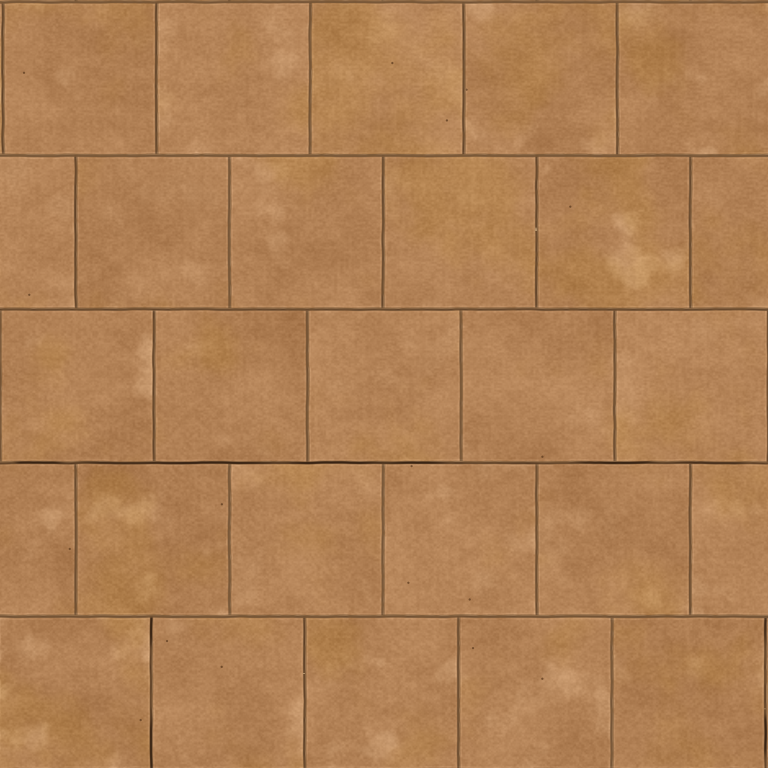
Give the GLSL for this texture, as a WebGL 2 fragment shader.

```glsl
#version 300 es
precision highp float;
// Square terracotta tiles in a half-offset running bond with thin, worn joints.
uniform vec2 u_resolution;
out vec4 fragColor;

float hash(vec2 p) {
  return fract(sin(dot(p, vec2(127.1, 311.7))) * 43758.5453);
}

float noise(vec2 p) {
  vec2 i = floor(p), f = fract(p);
  f = f * f * (3.0 - 2.0 * f);
  return mix(mix(hash(i), hash(i + vec2(1, 0)), f.x),
             mix(hash(i + vec2(0, 1)), hash(i + vec2(1, 1)), f.x), f.y);
}

float fbm(vec2 p) {
  float sum = 0.0, amp = 0.5;
  for (int i = 0; i < 5; i++) {
    sum += amp * noise(p);
    p = mat2(1.6, 1.2, -1.2, 1.6) * p + 7.3;
    amp *= 0.5;
  }
  return sum;
}

// Soft-edged band of the given half width around zero distance
float band(float d, float halfWidth, float aa) {
  return 1.0 - smoothstep(halfWidth - aa, halfWidth + aa, abs(d));
}

// Fired clay: cloudy mottling, pale scuffs, fine grain and rare pits
vec3 clay(vec2 uv, vec2 tile, float aa) {
  vec2 q = uv + 3.7 * vec2(hash(tile + 4.0), hash(tile + 9.0));
  float cloud = fbm(q * 13.0) - 0.48;
  float streak = fbm(q * vec2(35.0, 60.0)) - 0.48;
  float grain = 0.6 * noise(uv * vec2(270.0, 310.0)) + 0.4 * noise(uv * 470.0) - 0.5;
  float tone = 0.022 * (hash(tile) - 0.5) + 0.10 * cloud + 0.06 * streak + 0.085 * grain;
  vec3 col = vec3(0.698, 0.507, 0.337) + tone * vec3(1.0, 1.0, 0.95);

  float scuff = smoothstep(0.56, 0.78, fbm(q * 19.0 + 31.0));
  col += scuff * (0.03 + 0.06 * hash(tile + 2.0)) * vec3(0.9, 1.0, 1.0);
  col.b -= 0.03 * smoothstep(0.5, 0.75, fbm(q * 9.0 + 17.0));

  vec2 cell = floor(uv * 40.0);
  vec2 pit = (cell + 0.2 + 0.6 * vec2(hash(cell + 0.3), hash(cell + 0.7))) / 40.0;
  float isPit = step(0.991, hash(cell + 5.0));
  return mix(col, vec3(0.36, 0.23, 0.12), 0.75 * isPit * band(length(uv - pit), 0.0014, aa));
}

// Joint crossed by signed distance d; t runs along it, seed tells joints apart
vec3 joint(vec3 col, float d, float t, vec2 seed, float aa) {
  float age = hash(seed + 21.0);
  float rough = noise(vec2(t * 160.0, seed.x * 7.0 + seed.y * 13.0));
  d += 0.0009 * (noise(vec2(t * 45.0, seed.x * 3.0 + seed.y * 17.0)) - 0.5);

  // Bright rim and soft shade on the neighbouring tiles
  col += 0.045 * band(abs(d) - 0.0034, 0.0009, aa) * (0.4 + rough);
  col -= 0.025 * band(d, 0.0026, 0.0022);

  // Sandy grout with a dark crack on one side
  vec3 grout = mix(vec3(0.48, 0.35, 0.22), vec3(0.60, 0.46, 0.32), rough);
  col = mix(col, grout, 0.92 * band(d, 0.0018 + 0.0005 * rough, aa));
  float crack = 0.3 + 0.45 * age + 0.4 * (rough - 0.5);
  col = mix(col, vec3(0.31, 0.20, 0.11), clamp(crack, 0.0, 0.9) * band(d + 0.0006, 0.0011, aa));

  // Blackened gaps and a few pale chips
  float gap = step(0.75, age) * smoothstep(0.35, 0.65, noise(vec2(t * 22.0, age * 90.0)));
  col = mix(col, vec3(0.17, 0.10, 0.05), 0.8 * gap * band(d, 0.0013, aa));
  float chip = smoothstep(0.93, 0.98, noise(vec2(t * 130.0, age * 50.0 + 8.0)));
  return mix(col, vec3(0.80, 0.67, 0.50), 0.75 * chip * step(0.6, age) * band(d + 0.001, 0.0013, aa));
}

void main() {
  vec2 uv = gl_FragCoord.xy / u_resolution;
  float aa = 0.7 / min(u_resolution.x, u_resolution.y);

  // Five rows of five tiles; alternate rows shift by half, the others drift slightly
  vec2 p = vec2(uv.x, uv.y + 0.0024) * 5.0;
  float row = floor(p.y);
  float shift = mod(row, 2.0) > 0.5 ? 0.099 : 0.00175 * row - 0.003;
  p.x -= shift * 5.0;
  vec2 tile = floor(p);
  vec2 d = (fract(p + 0.5) - 0.5) * 0.2;
  vec2 line = floor(p + 0.5);

  vec3 col = clay(uv, tile, aa);
  col = joint(col, d.x, uv.y, vec2(line.x, row), aa);
  col = joint(col, d.y, uv.x, vec2(40.0, line.y), aa);
  fragColor = vec4(clamp(col, 0.0, 1.0), 1.0);
}
```
